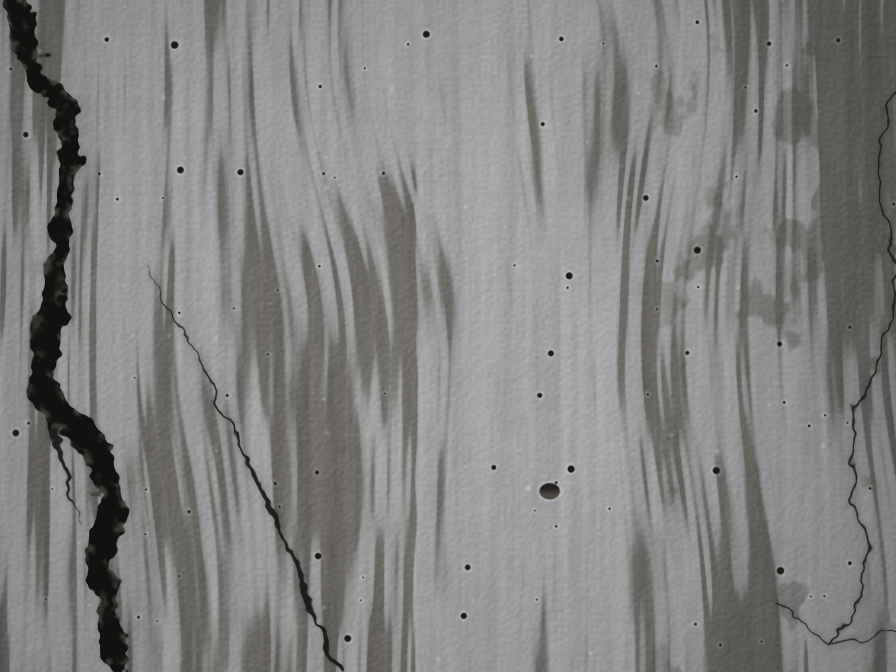
Give the GLSL for this texture, as a Shadertoy shader.

```glsl
const vec3 PALE = vec3(0.635, 0.643, 0.645);
const vec3 WORN = vec3(0.425, 0.415, 0.395);
const vec3 VOID = vec3(0.065, 0.065, 0.057);
const vec3 RUBBLE = vec3(0.25, 0.235, 0.215);
const float VIGNETTE = 0.27;
const float GRAIN = 0.045;
const float PORE_CELL = 0.11;
const float PIT_CELL = 0.033;

// Crack paths: x at even steps from the upper to the lower end
const float WIDE_CRACK[13] = float[13](0.024, 0.036, 0.104, 0.101, 0.094, 0.083,
    0.071, 0.063, 0.148, 0.168, 0.151, 0.160, 0.175);
const float MIDDLE_CRACK[13] = float[13](0.217, 0.241, 0.274, 0.305, 0.325, 0.349,
    0.375, 0.399, 0.425, 0.448, 0.465, 0.483, 0.505);
const float RIGHT_CRACK[13] = float[13](1.333, 1.314, 1.309, 1.321, 1.332, 1.328,
    1.304, 1.276, 1.271, 1.271, 1.292, 1.288, 1.236);

float hash(vec2 p) {
    return fract(sin(dot(p, vec2(127.1, 311.7))) * 43758.5453);
}

float noise(vec2 p) {
    vec2 i = floor(p), f = fract(p);
    f = f * f * (3.0 - 2.0 * f);
    return mix(mix(hash(i), hash(i + vec2(1, 0)), f.x),
               mix(hash(i + vec2(0, 1)), hash(i + vec2(1, 1)), f.x), f.y);
}

float fbm(vec2 p) {
    float sum = 0.0, amp = 0.5;
    for (int i = 0; i < 4; i++) {
        sum += amp * noise(p);
        p = p * 2.03 + 17.3;
        amp *= 0.5;
    }
    return sum / 0.9375;
}

float segment(vec2 p, vec2 a, vec2 b) {
    vec2 d = b - a;
    return length(p - a - d * clamp(dot(p - a, d) / dot(d, d), 0.0, 1.0));
}

float crackDistance(vec2 p, float xs[13], float top, float bottom) {
    float d = 9.0;
    for (int i = 0; i < 12; i++) {
        vec2 a = vec2(xs[i], mix(top, bottom, float(i) / 12.0));
        vec2 b = vec2(xs[i + 1], mix(top, bottom, float(i + 1) / 12.0));
        d = min(d, segment(p, a, b));
    }
    return d;
}

// Signed distance to a round hole in some of the cells
float poreDistance(vec2 p, float cell, float share, float radius) {
    vec2 id = floor(p / cell);
    if (hash(id + 5.7) > share) return 1.0;
    vec2 centre = (id + 0.2 + 0.6 * vec2(hash(id + 1.3), hash(id + 8.1))) * cell;
    return length(p - centre) - radius * mix(0.5, 1.2, hash(id + 3.9));
}

// Share of grey wear showing through the brushed pale wash
float wearAmount(vec2 p) {
    float lean = 0.10 * (noise(p * vec2(4.0, 2.2) + 4.0) - 0.5);
    vec2 q = vec2(p.x + lean * (0.4 + p.y), p.y);
    float strokes = 0.46 * fbm(q * vec2(9.0, 2.2) + 2.0)
                  + 0.30 * noise(q * vec2(42.0, 3.5))
                  + 0.24 * noise(q * vec2(125.0, 7.0));
    float edge = p.x + 0.008 * (noise(p * vec2(20.0, 14.0)) - 0.5);
    float band = smoothstep(0.47, 0.58, edge) * (1.0 - smoothstep(0.614, 0.624, edge))
               * (1.0 - smoothstep(0.45, 0.85, p.y));
    float panel = smoothstep(0.614, 0.626, edge) * (1.0 - smoothstep(0.72, 0.92, p.x));
    float right = smoothstep(0.9, 1.05, p.x);
    strokes += 0.16 * band - 0.14 * panel + 0.025 * right;
    float blotch = smoothstep(0.62, 0.70, fbm(p * vec2(17.0, 11.0) + 31.0)) * right;
    float wear = 0.65 * smoothstep(0.44, 0.62, strokes) + 0.35 * smoothstep(0.52, 0.58, strokes);
    return clamp(wear + 0.55 * blotch, 0.0, 1.0);
}

void mainImage(out vec4 fragColor, in vec2 fragCoord) {
    vec2 p = fragCoord / iResolution.y;
    float px = 1.0 / iResolution.y;

    // Brushed wash, fine streaks and grain
    vec3 col = mix(PALE, WORN, wearAmount(p));
    col += 0.055 * (noise(p * vec2(75.0, 2.5) + 9.0) - 0.5);
    col += 0.035 * (noise(p * vec2(190.0, 12.0)) - 0.5);
    col += GRAIN * (noise(p * 210.0) - noise(p * 210.0 + vec2(-0.6, 0.6)));
    col += 0.03 * (fbm(p * 45.0) - 0.5);

    // Raised specks, lit from above
    float speck = poreDistance(p + 3.3, 0.075, 0.16, 0.0035);
    col += 0.09 * (1.0 - smoothstep(-0.002, 0.002, speck));

    // Light falls off toward the corners
    vec2 away = p - vec2(0.66, 0.48);
    col *= 1.0 - VIGNETTE * dot(away, away) - 0.05 * smoothstep(0.85, 1.3, p.x);

    // Pores, with one larger oval hole
    float pore = poreDistance(p, PORE_CELL, 0.28, 0.0045);
    pore = min(pore, poreDistance(p + 7.1, PIT_CELL, 0.07, 0.0018));
    float oval = length((p - vec2(0.818, 0.269)) * vec2(0.8, 1.0)) - 0.012;
    col += 0.05 * (1.0 - smoothstep(0.0, 0.004, abs(min(pore, oval) - 0.002)));
    col = mix(col, VOID * 1.6, 1.0 - smoothstep(-px, px, pore));
    vec3 hollow = mix(VOID * 2.0, RUBBLE * 1.2, smoothstep(0.275, 0.262, p.y));
    col = mix(col, hollow, 1.0 - smoothstep(-px, px, oval));

    // Thin cracks on a jagged path
    vec2 jag = vec2(noise(p * 38.0), noise(p * 38.0 + 40.0)) - 0.5;
    vec2 chip = vec2(noise(p * 110.0), noise(p * 110.0 + 70.0)) - 0.5;
    vec2 r = p + 0.016 * jag + 0.006 * chip;
    float middle = crackDistance(r, MIDDLE_CRACK, 0.60, 0.0)
                 - mix(0.0034, 0.0004, smoothstep(0.1, 0.6, p.y)) * (0.5 + noise(p * 30.0));
    float thin = crackDistance(r, RIGHT_CRACK, 0.88, 0.042) - 0.0013;
    thin = min(thin, segment(r, vec2(1.16, 0.10), vec2(1.236, 0.042)) - 0.0008);
    thin = min(thin, segment(r, vec2(1.236, 0.042), vec2(1.34, 0.065)) - 0.0008);
    float branch = segment(r, vec2(0.080, 0.38), vec2(0.118, 0.22))
                 - 0.006 * smoothstep(0.21, 0.37, p.y);
    float fine = min(middle, min(thin, branch));
    col *= 1.0 - 0.13 * exp(-max(fine, 0.0) * 190.0);
    col = mix(col, VOID * 1.3, 0.9 * (1.0 - smoothstep(-px, px, fine)));

    // Wide crack with rubble on its walls
    float halfWidth = 0.012 + 0.011 * noise(vec2(p.y * 11.0, 2.0)) + 0.005 * smoothstep(0.9, 1.0, p.y);
    float wide = crackDistance(p + 0.021 * jag + 0.009 * chip, WIDE_CRACK, 1.0, 0.0) - halfWidth;
    float rubble = smoothstep(0.45, 0.75, fbm(p * 60.0)) * smoothstep(-0.015, -0.002, wide);
    col *= 1.0 - 0.10 * exp(-max(wide, 0.0) * 160.0);
    col = mix(col, mix(VOID, RUBBLE, rubble), 1.0 - smoothstep(-px, px, wide));

    fragColor = vec4(clamp(col, 0.0, 1.0), 1.0);
}
```
